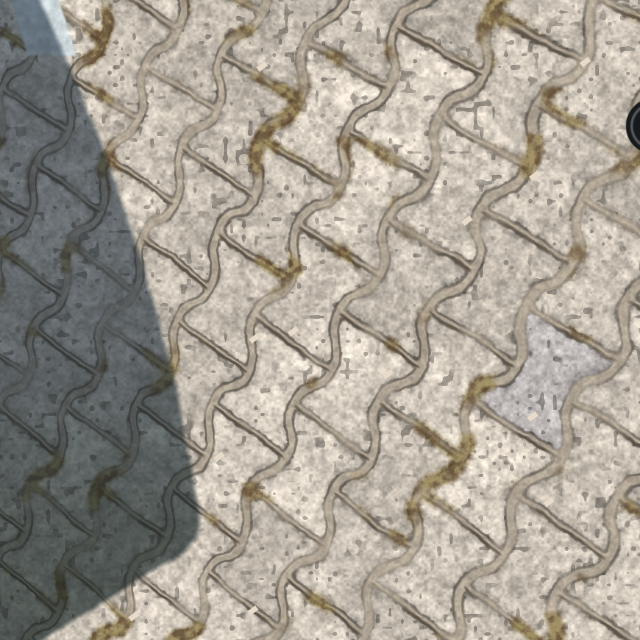
Write a Shadertoy shader that draws this texture.

```glsl
// Weathered dumbbell paving seen in perspective, with a rounded shadow on the left.
// A projective map gives lattice coordinates; wavy column edges and staggered straight
// caps form the blocks, and value noise adds grain, pits, sand and moss.

float hash(vec2 p) {
    vec3 q = fract(p.xyx * 0.1031);
    q += dot(q, q.yzx + 33.33);
    return fract((q.x + q.y) * q.z);
}

float noise(vec2 p) {
    vec2 i = floor(p), f = fract(p);
    f = f * f * (3.0 - 2.0 * f);
    return mix(mix(hash(i), hash(i + vec2(1, 0)), f.x),
               mix(hash(i + vec2(0, 1)), hash(i + vec2(1, 1)), f.x), f.y);
}

float fbm(vec2 p) {
    float sum = 0.0, amp = 0.53;
    for (int i = 0; i < 4; i++) {
        sum += amp * noise(p);
        p = mat2(1.6, 1.2, -1.2, 1.6) * p + 7.3;
        amp *= 0.5;
    }
    return sum;
}

float smoothMin(float a, float b, float k) {
    float h = max(k - abs(a - b), 0.0) / k;
    return min(a, b) - h * h * k * 0.25;
}

// Undo the perspective: x counts columns, y counts blocks along a column
vec2 toLattice(vec2 p) {
    mat2 m = mat2(vec2(0.121, -0.0238) + 0.035 * p, vec2(-0.0625, 0.161) - 0.025 * p);
    vec2 c = inverse(m) * (p - vec2(0.6315, 0.4557));
    return vec2(c.x, c.y - 0.5 * c.x);
}

// Negative inside the shadow: curved right side, slanted lower side
float shadowDistance(vec2 p) {
    float side = 0.9 * (p.x - 0.062 - 0.47 * p.y + 0.2 * p.y * p.y);
    float base = 0.85 * (p.y - 1.04 + 0.62 * p.x);
    return -smoothMin(-side, -base, 0.04);
}

void mainImage(out vec4 fragColor, in vec2 fragCoord) {
    vec2 p = fragCoord / iResolution.xy;
    p.y = 1.0 - p.y;
    float px = 1.0 / iResolution.y;
    float coarse = fbm(p * 22.0), fine = fbm(p * 95.0 + 31.0);
    float grain = noise(p * 230.0);

    // Wavy boundary between columns; neighbours are shifted by half a block
    vec2 q = toLattice(p);
    q += 0.10 * (vec2(fbm(p * 15.0 + 5.0), fbm(p * 15.0 + 19.0)) - 0.5);
    float c = cos(6.28318 * q.y);
    float wave = 1.5 * c / sqrt(1.0 + 1.25 * c * c);
    float b = floor(q.x);
    float edge = q.x - (b + 0.5 - 0.13 * wave * (1.0 - 2.0 * mod(b, 2.0)));
    float column = b + step(0.0, edge);
    float side = abs(edge) * mix(0.75, 1.0, wave * wave);

    // Straight caps and the distance into the block
    float t = q.y + 0.5 * column + 0.5;
    vec2 id = vec2(column, floor(t));
    float cap = 1.3 * (fract(t) - step(0.5, fract(t)));
    float d = smoothMin(side - 0.06, abs(cap) - 0.04, 0.07) + 0.035 * (fine - 0.5);

    // Concrete faces: tone per block, mottling, grain and pits
    float tone = 1.0 + 0.13 * (hash(id + 41.0) - 0.5);
    vec3 block = vec3(0.805, 0.77, 0.72) * tone;
    block = mix(block, vec3(0.74, 0.72, 0.72), id == vec2(2, 1) ? 0.85 : 0.0);
    block *= 1.0 + 0.26 * (coarse - 0.5) + 0.42 * (fine - 0.5) + 0.16 * (grain - 0.5);
    float pits = smoothstep(0.73, 0.86, noise(p * 105.0 + 63.0));
    block *= 1.0 - 0.30 * pits * smoothstep(0.3, 0.6, coarse);
    block *= mix(0.91, 1.0, smoothstep(0.0, 0.10, d));

    // Sandy joints, worn rims and dark crevices under the caps
    vec3 sand = vec3(0.70, 0.655, 0.59) * (0.78 + 0.32 * fine + 0.12 * grain);
    vec3 col = mix(sand, block, smoothstep(-0.012, 0.016, d));
    float patchy = smoothstep(0.3, 0.65, fbm(p * 17.0 + 77.0));
    float rim = 1.0 - smoothstep(0.004, 0.03, abs(d));
    col *= 1.0 - (0.10 + 0.27 * patchy) * rim;
    float crevice = 1.0 - smoothstep(0.006, 0.028, abs(cap - 0.025 + 0.02 * (fine - 0.5)));
    crevice *= smoothstep(0.0, 0.06, side) * (0.25 + 0.75 * patchy);
    col = mix(col, vec3(0.31, 0.27, 0.22), 0.72 * crevice);

    // Moss and dry litter gather in some joints
    float litter = smoothstep(0.57, 0.72, fbm(p * 12.0 + 3.0)) * (1.0 - smoothstep(0.0, 0.08, d));
    vec3 moss = mix(vec3(0.36, 0.27, 0.16), vec3(0.60, 0.53, 0.33), smoothstep(0.3, 0.7, fine));
    col = mix(col, moss, 0.75 * litter);

    // Sparse pale chips
    vec2 cell = floor(p * 16.0);
    vec2 chip = fract(p * 16.0) - 0.25 - 0.5 * vec2(hash(cell + 3.0), hash(cell + 8.0));
    chip = abs(mat2(0.8, 0.6, -0.6, 0.8) * chip) - vec2(0.12, 0.06);
    float chipMask = 1.0 - smoothstep(-8.0 * px, 16.0 * px, max(chip.x, chip.y));
    col = mix(col, vec3(0.91, 0.86, 0.79), chipMask * step(0.955, hash(cell + 90.0)));

    // Pale bluish slab in the upper left corner
    float slab = max(abs(p.x - 0.055 - 0.3 * p.y) - 0.037, p.y - 0.10 + 0.02 * coarse);
    col = mix(col, vec3(0.83, 0.87, 0.88) * (0.85 + 0.3 * fine), 1.0 - smoothstep(-0.003, 0.004, slab));

    // Cool shadow, softer in contrast and greener toward its foot
    float shade = 1.0 - smoothstep(-0.005, 0.006, shadowDistance(p) + 0.006 * (coarse - 0.5));
    vec3 dim = mix(col, vec3(0.73, 0.70, 0.65), 0.25) * vec3(0.48, 0.53, 0.585);
    dim *= mix(vec3(1.04), vec3(0.86, 0.88, 0.82), smoothstep(0.45, 0.95, p.y));
    col = mix(col, dim, shade);

    // Dark round object cut by the right border
    float knob = length(p - vec2(1.022, 0.197)) - 0.044;
    vec3 rubber = vec3(0.09, 0.10, 0.11) + 0.25 * (1.0 - smoothstep(0.0, 0.004, abs(knob + 0.009)));
    col = mix(col, rubber, 1.0 - smoothstep(-px, px, knob));

    fragColor = vec4(clamp(col, 0.0, 1.0), 1.0);
}
```
